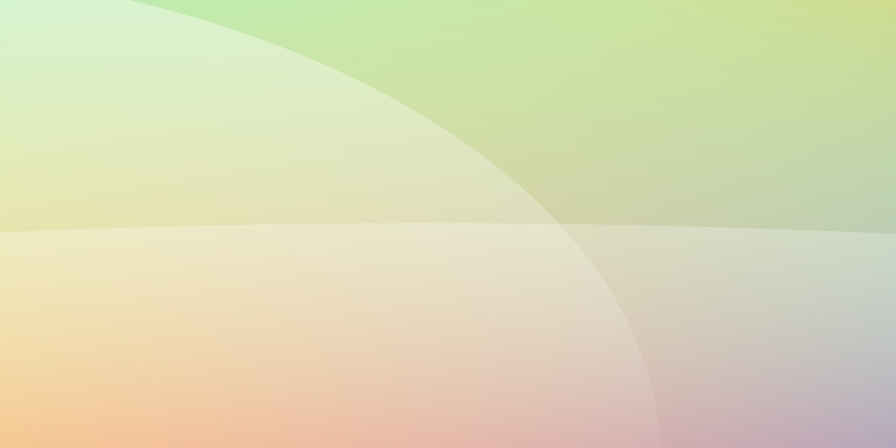
Reproduce this background procedurally as a Shadertoy shader.

```glsl
// A soft pastel backdrop: a smooth colour field bent through nine anchor
// colours, with two translucent white ellipses laid over it. Each ellipse
// is strongest near its top and fades out toward the bottom of the canvas.

// Smooth curve through three colours at t = 0, 0.5 and 1.
vec3 curve(vec3 start, vec3 middle, vec3 end, float t) {
    return start * 2.0 * (t - 0.5) * (t - 1.0)
         + middle * 4.0 * t * (1.0 - t)
         + end * 2.0 * t * (t - 0.5);
}

// Approximate signed distance to an axis-aligned ellipse.
float ellipseDistance(vec2 p, vec2 center, vec2 radii) {
    vec2 q = (p - center) / radii;
    float k = length(q);
    return k * (k - 1.0) / max(length(q / radii), 1e-4);
}

// Antialiased coverage of a shape from its signed distance.
float coverage(float dist, float pixel) {
    return 1.0 - smoothstep(-0.75 * pixel, 0.75 * pixel, dist);
}

vec3 colorField(vec2 uv) {
    vec3 top = curve(vec3(0.73, 0.92, 0.69), vec3(0.78, 0.91, 0.66),
                     vec3(0.81, 0.86, 0.56), uv.x);
    vec3 middle = curve(vec3(0.883, 0.87, 0.597), vec3(0.844, 0.831, 0.65),
                        vec3(0.74, 0.81, 0.70), uv.x);
    vec3 bottom = curve(vec3(0.958, 0.768, 0.547), vec3(0.895, 0.705, 0.642),
                        vec3(0.71, 0.65, 0.73), uv.x);
    return curve(bottom, middle, top, uv.y);
}

void mainImage(out vec4 fragColor, in vec2 fragCoord) {
    vec2 uv = fragCoord / iResolution.xy;
    vec2 p = fragCoord / iResolution.y;
    float pixel = 1.0 / iResolution.y;
    vec3 white = vec3(1.0);

    vec3 color = colorField(uv);

    // Large dome rising from the lower left
    float dome = ellipseDistance(p, vec2(-0.427, -0.021), vec2(1.901, 1.1016));
    color = mix(color, white, coverage(dome, pixel) * mix(0.05, 0.40, uv.y));

    // Broad, nearly flat hill across the lower half
    float hill = ellipseDistance(p, vec2(0.96, -0.5), vec2(4.72, 1.002));
    color = mix(color, white, coverage(hill, pixel) * 0.52 * uv.y);

    fragColor = vec4(clamp(color, 0.0, 1.0), 1.0);
}
```
